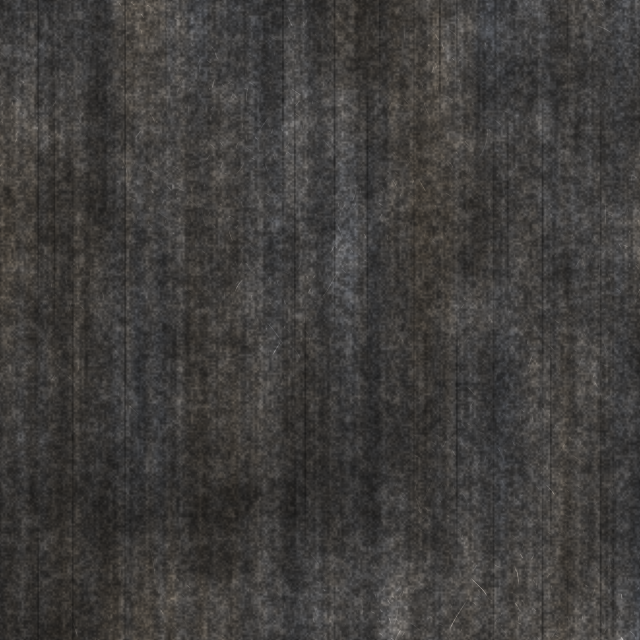
Reproduce this texture procedurally as a Shadertoy shader.

```glsl
#define BASE_COLOR vec3(0.257, 0.248, 0.239)
#define CLOUD_AMOUNT 1.0
#define STREAK_AMOUNT 1.0
#define GRAIN_AMOUNT 1.0
#define SCRATCH_AMOUNT 0.85
#define LINE_AMOUNT 0.30
#define TINT_AMOUNT 0.11

float hash(vec2 p) {
    vec3 q = fract(p.xyx * vec3(0.1031, 0.1030, 0.0973));
    q += dot(q, q.yzx + 33.33);
    return fract((q.x + q.y) * q.z);
}

// Value noise centred on zero
float noise(vec2 p) {
    vec2 i = floor(p), f = fract(p);
    f = f * f * (3.0 - 2.0 * f);
    float low = mix(hash(i), hash(i + vec2(1, 0)), f.x);
    float high = mix(hash(i + vec2(0, 1)), hash(i + vec2(1, 1)), f.x);
    return mix(low, high, f.y) - 0.5;
}

float fbm(vec2 p) {
    float sum = 0.0, amplitude = 0.5;
    for (int i = 0; i < 5; i++) {
        sum += amplitude * noise(p);
        p = mat2(1.6, 1.2, -1.2, 1.6) * p + 17.3;
        amplitude *= 0.5;
    }
    return sum;
}

// Broad smoky patches, drawn out both across and down the sheet
float clouds(vec2 uv) {
    vec2 warp = vec2(noise(uv * 3.0 + 4.0), noise(uv * 3.0 + 21.0)) * 0.15;
    float patches = fbm((uv + warp) * vec2(4.0, 5.0) + 7.0);
    float columns = noise((uv + 0.3 * warp) * vec2(8.0, 2.2) + 31.0);
    float mottle = fbm(uv * 26.0 + 3.0);
    return 0.85 * patches + 0.28 * columns + 0.45 * mottle;
}

// Vertical brushing at several widths
float streaks(vec2 uv) {
    float wide = noise(vec2(uv.x * 26.0, uv.y * 1.3));
    float medium = noise(vec2(uv.x * 75.0, uv.y * 2.5 + 9.0));
    float fine = noise(vec2(uv.x * 230.0, uv.y * 5.0 + 40.0));
    return 0.22 * wide + 0.20 * medium + 0.24 * fine;
}

float grain(vec2 uv) {
    float speckle = noise(uv * 310.0);
    float clumps = noise(uv * 140.0 + 50.0);
    float crumbs = noise(uv * 70.0 + 90.0);
    return 0.46 * speckle + 0.36 * clumps + 0.18 * crumbs;
}

// Thin dark seams that fade in and out along their height
float darkLines(vec2 uv, float pixel) {
    float x = uv.x * 55.0, id = floor(x);
    float center = 0.2 + 0.6 * hash(vec2(id, 5.0));
    float d = abs(fract(x) - center) / 55.0;
    float present = step(0.55, hash(vec2(id, 8.0)));
    float fade = smoothstep(-0.25, 0.3, noise(vec2(id * 3.7, uv.y * 3.0)));
    return present * fade * (1.0 - smoothstep(0.0004, 0.0007 + pixel, d));
}

// One tapered, slightly bent scratch per cell, most leaning to the left
float scratches(vec2 uv, float cells, float reach, float density, float pixel) {
    vec2 p = uv * cells, home = floor(p);
    float sum = 0.0;
    for (int j = -1; j <= 1; j++)
    for (int i = -1; i <= 1; i++) {
        vec2 id = home + vec2(i, j), seed = id + cells * 1.7;
        if (hash(seed) > density) continue;
        vec2 q = p - id - vec2(hash(seed + 11.0), hash(seed + 23.0));
        float angle = mix(-1.15, 0.65, hash(seed + 37.0));
        vec2 along = vec2(sin(angle), cos(angle));
        float size = reach * mix(0.3, 1.0, hash(seed + 41.0));
        float t = dot(q, along) / size;
        float bend = (hash(seed + 53.0) - 0.5) * 0.3 * size * t * t;
        float d = abs(dot(q, vec2(along.y, -along.x)) - bend) / cells;
        float strength = hash(seed + 67.0);
        float taper = 1.0 - smoothstep(0.5, 1.0, abs(t));
        float stroke = 1.0 - smoothstep(0.0001, 0.0004 + 0.7 * pixel, d);
        sum += strength * strength * taper * stroke;
    }
    return sum;
}

void mainImage(out vec4 fragColor, in vec2 fragCoord) {
    vec2 uv = fragCoord / iResolution.y;
    float pixel = 1.0 / iResolution.y;

    // Worn surface, combined as relative exposure
    float cloud = clouds(uv);
    float tone = CLOUD_AMOUNT * cloud + STREAK_AMOUNT * streaks(uv);
    tone += GRAIN_AMOUNT * grain(uv);
    tone -= LINE_AMOUNT * darkLines(uv, pixel);

    // Long scratches, short hairs and tiny fibres gather on worn patches
    vec2 bent = uv + 0.003 * vec2(noise(uv * 40.0), noise(uv * 40.0 + 60.0));
    float wear = smoothstep(-0.3, 0.3, cloud + 0.5 * noise(uv * 9.0 + 70.0));
    float marks = 0.9 * scratches(bent, 11.0, 0.42, 0.45, pixel);
    marks += 0.65 * scratches(bent, 34.0, 0.5, 0.6, pixel);
    marks += 0.5 * scratches(bent, 85.0, 0.55, 0.75, pixel);
    marks *= 0.5 + 0.5 * noise(uv * 170.0) + 0.3;
    tone += SCRATCH_AMOUNT * wear * marks;

    // Faint warm and cool drift, cooler toward the right
    float drift = noise(uv * vec2(9.0, 3.0) + 80.0) + 0.4 * noise(uv * 90.0);
    drift += 0.5 * noise(vec2(uv.x * 60.0, uv.y * 2.0)) + 0.2 * (0.5 - uv.x);
    vec3 tint = 1.0 + TINT_AMOUNT * drift * vec3(0.8, 0.1, -1.0);

    fragColor = vec4(clamp(BASE_COLOR * tint * exp(tone), 0.0, 1.0), 1.0);
}
```
